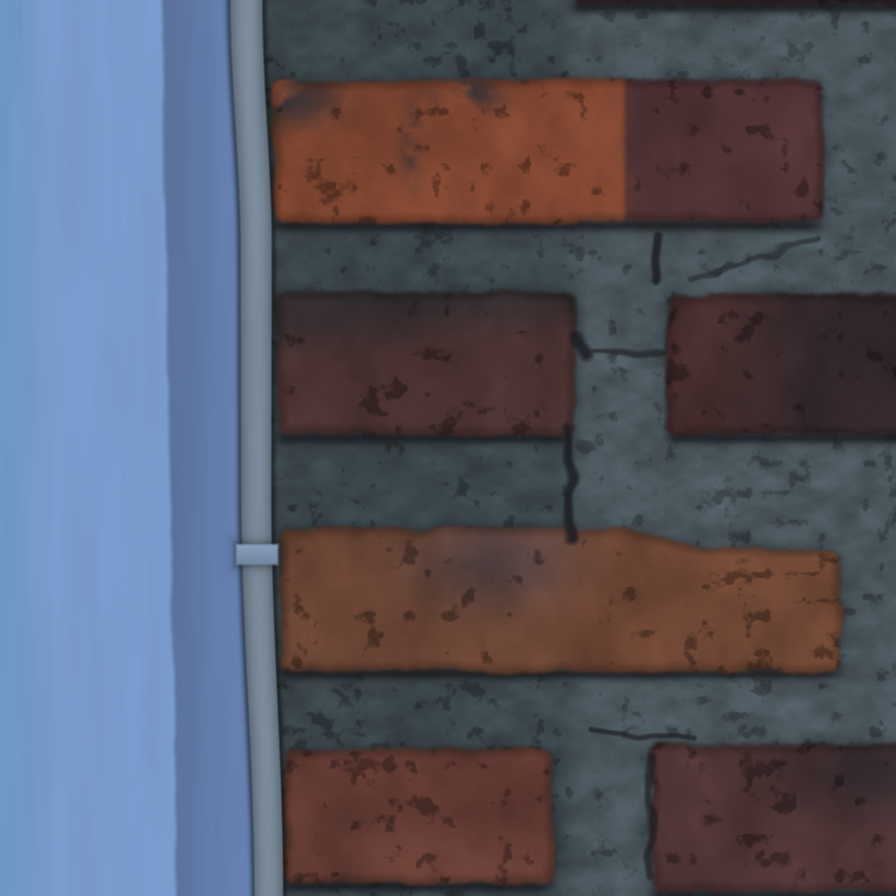
A WebGL 2 fragment shader for this texture:

```glsl
#version 300 es
precision highp float;
// A pale blue wall and trim with a clipped cable, beside weathered brickwork.
// Bricks are rounded boxes with noisy outlines laid over gritty mortar;
// the cable is a bent vertical band shaded like a cylinder.

#define WALL_COLOR   vec3(0.475, 0.605, 0.80)
#define TRIM_COLOR   vec3(0.375, 0.475, 0.65)
#define CABLE_COLOR  vec3(0.455, 0.515, 0.575)
#define MORTAR_DARK  vec3(0.235, 0.278, 0.300)
#define MORTAR_LIGHT vec3(0.300, 0.345, 0.370)
#define CRACK_COLOR  vec3(0.110, 0.115, 0.130)
#define EDGE_WOBBLE  0.011
#define EDGE_SOFT    0.004
#define GRIT         0.20

uniform vec2 u_resolution;
out vec4 fragColor;

float hash(vec2 cell) {
  uvec2 q = uvec2(ivec2(cell)) * uvec2(1597u, 3812u) + 977u;
  uint n = (q.x ^ (q.y * 2749u)) * 668265u;
  n = (n ^ (n >> 15u)) * 739177u;
  n ^= n >> 13u;
  return float(n & 65535u) / 65535.0;
}

float noise(vec2 p) {
  vec2 i = floor(p), f = fract(p);
  f = f * f * (3.0 - 2.0 * f);
  return mix(mix(hash(i), hash(i + vec2(1, 0)), f.x),
             mix(hash(i + vec2(0, 1)), hash(i + vec2(1, 1)), f.x), f.y);
}

float fbm(vec2 p) {
  float sum = 0.0, amp = 0.5;
  for (int i = 0; i < 4; i++) {
    sum += amp * noise(p);
    p = p * 2.03 + 17.3;
    amp *= 0.5;
  }
  return sum / 0.9375;
}

float blob(vec2 p, vec2 center, vec2 radius) {
  vec2 d = (p - center) / radius;
  return exp(-dot(d, d));
}

float crack(vec2 p, vec2 a, vec2 b, float width) {
  vec2 ab = b - a;
  p += 0.010 * (vec2(noise(p * 45.0), noise(p * 45.0 + 31.0)) - 0.5);
  float d = length(p - a - ab * clamp(dot(p - a, ab) / dot(ab, ab), 0.0, 1.0));
  return 1.0 - smoothstep(width * 0.3, width * 1.6, d);
}

// box = left, bottom, right, top
void layBrick(inout vec3 color, vec2 p, vec4 box, vec3 tint) {
  vec2 halfSize = 0.5 * (box.zw - box.xy);
  vec2 q = abs(p - 0.5 * (box.xy + box.zw)) - halfSize + 0.012;
  float d = length(max(q, 0.0)) + min(max(q.x, q.y), 0.0) - 0.012;
  d += EDGE_WOBBLE * (fbm(p * 32.0) - 0.5);
  // contact shadow along the lower joint
  float under = exp(-pow((p.y - box.y + 0.003) / 0.007, 2.0));
  under *= smoothstep(box.x - 0.01, box.x + 0.01, p.x) * smoothstep(box.z + 0.01, box.z - 0.02, p.x);
  color = mix(color, CRACK_COLOR, 0.75 * under);
  color *= 1.0 - 0.22 * exp(-abs(d) / 0.006);
  // mottled, pitted face
  vec3 face = tint * (0.80 + 0.40 * fbm(p * vec2(19.0, 14.0) + box.xy * 40.0));
  face *= 1.0 - 0.30 * smoothstep(0.64, 0.78, fbm(p * 48.0 + 9.0));
  face *= 1.0 - 0.22 * smoothstep(-0.014, 0.0, d);
  color = mix(color, face, 1.0 - smoothstep(-EDGE_SOFT, EDGE_SOFT, d));
}

vec3 brickwork(vec2 p) {
  // mortar: darker beds on the left, paler repairs on the right
  float pale = smoothstep(0.62, 0.66, p.x) * (0.65 + 0.5 * fbm(p * 9.0));
  vec3 color = mix(MORTAR_DARK, MORTAR_LIGHT, pale);
  color *= 1.0 + GRIT * (2.0 * fbm(p * vec2(36.0, 52.0)) - 1.0);
  color *= 1.0 - 0.25 * smoothstep(0.62, 0.78, fbm(p * 60.0));

  // brick faces with their stains
  vec3 orange = mix(vec3(0.50, 0.275, 0.195), vec3(0.31, 0.195, 0.20), smoothstep(0.692, 0.702, p.x));
  float soot = blob(p, vec2(0.525, 0.895), vec2(0.035, 0.022)) + blob(p, vec2(0.46, 0.84), vec2(0.012, 0.04))
             + blob(p, vec2(0.32, 0.89), vec2(0.06, 0.03));
  orange = mix(orange, vec3(0.23, 0.20, 0.21), min(soot, 1.0) * smoothstep(0.25, 0.6, fbm(p * 30.0)));
  vec3 amber = mix(vec3(0.40, 0.26, 0.20), vec3(0.43, 0.275, 0.205), smoothstep(0.62, 0.66, p.x));
  amber = mix(amber, vec3(0.34, 0.275, 0.28), 0.9 * blob(p, vec2(0.555, 0.375), vec2(0.085, 0.05)));
  vec3 umber = mix(vec3(0.295, 0.20, 0.195), vec3(0.21, 0.18, 0.19), smoothstep(0.60, 0.67, p.y + 0.10 * (0.5 - p.x)));
  vec3 maroon = mix(vec3(0.31, 0.205, 0.205), vec3(0.20, 0.165, 0.18), blob(p, vec2(0.98, 0.14), vec2(0.09, 0.05)));
  vec3 plum = mix(vec3(0.275, 0.18, 0.175), vec3(0.20, 0.155, 0.17), smoothstep(0.78, 0.92, p.x));
  layBrick(color, p, vec4(0.305, 0.751, 0.919, 0.911), orange);
  layBrick(color, p, vec4(0.310, 0.514, 0.641, 0.674), umber);
  layBrick(color, p, vec4(0.745, 0.514, 1.100, 0.671), plum);
  float slope = 0.024 * smoothstep(0.70, 0.80, p.x) * smoothstep(0.30, 0.40, p.y);
  layBrick(color, p + vec2(0, slope), vec4(0.312, 0.251, 0.939, 0.410), amber);
  layBrick(color, p, vec4(0.318, 0.014, 0.617, 0.164), vec3(0.39, 0.235, 0.205));
  layBrick(color, p, vec4(0.727, 0.004, 1.100, 0.170), maroon);
  layBrick(color, p, vec4(0.640, 0.995, 1.100, 1.100), vec3(0.17, 0.13, 0.15));

  // open joints
  float gaps = crack(p, vec2(0.635, 0.52), vec2(0.638, 0.40), 0.006);
  gaps = max(gaps, crack(p, vec2(0.645, 0.625), vec2(0.655, 0.605), 0.008));
  gaps = max(gaps, 0.75 * crack(p, vec2(0.655, 0.608), vec2(0.742, 0.607), 0.003));
  gaps = max(gaps, crack(p, vec2(0.738, 0.735), vec2(0.732, 0.69), 0.005));
  gaps = max(gaps, 0.6 * crack(p, vec2(0.77, 0.685), vec2(0.91, 0.735), 0.003));
  gaps = max(gaps, 0.8 * crack(p, vec2(0.66, 0.185), vec2(0.77, 0.175), 0.003));
  gaps = max(gaps, 0.8 * crack(p, vec2(0.725, 0.16), vec2(0.727, 0.02), 0.004));
  return mix(color, CRACK_COLOR, 0.85 * gaps);
}

void main() {
  vec2 p = gl_FragCoord.xy / u_resolution;
  vec3 color = brickwork(p);

  // painted wall and trim
  float cableX = 0.300 - 0.014 * smoothstep(0.0, 0.45, p.y) - 0.011 * smoothstep(0.72, 1.0, p.y);
  float wallEdge = 0.197 - 0.017 * p.y + 0.005 * (fbm(vec2(3.0, p.y * 25.0)) - 0.5);
  float streaks = fbm(p * vec2(60.0, 5.0)) - 0.5;
  vec3 wall = WALL_COLOR * (1.0 + 0.06 * streaks) + vec3(-0.05, -0.01, -0.03) * (1.0 - smoothstep(0.0, 0.07, p.x));
  vec3 trim = TRIM_COLOR * (1.0 + 0.06 * streaks) * mix(0.94, 1.06, smoothstep(0.19, 0.26, p.x));
  vec3 paint = mix(wall, trim, smoothstep(-0.003, 0.004, p.x - wallEdge));
  color = mix(paint, color, smoothstep(-0.004, 0.004, p.x - cableX + 0.01));

  // cable with soft shadows on both sides
  float across = (p.x - cableX) / mix(0.0165, 0.0185, p.y);
  color *= 1.0 - 0.45 * exp(-pow((abs(across) - 1.0) / 0.25, 2.0));
  vec3 cable = CABLE_COLOR * (1.06 - 0.28 * across * across) * (1.0 + 0.06 * streaks);
  color = mix(color, cable, 1.0 - smoothstep(0.88, 1.06, abs(across)));

  // clip
  vec2 c = abs(p - vec2(0.287, 0.381)) - vec2(0.024, 0.012);
  float clip = max(c.x, c.y);
  color *= 1.0 - 0.35 * exp(-abs(clip) / 0.004);
  vec3 clipColor = vec3(0.49, 0.57, 0.68) * (1.0 + 8.0 * (p.y - 0.381));
  color = mix(color, clipColor, 1.0 - smoothstep(-0.003, 0.002, clip));
  fragColor = vec4(color, 1.0);
}
```
